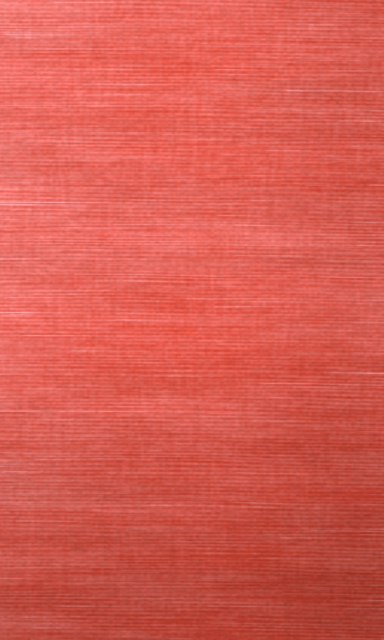
Give the GLSL for this texture, as a Shadertoy shader.

```glsl
// Coral grasscloth: ribbed horizontal weft over a faint warp, with thin pale
// slubs that start sharply and fade out. Stretched value noise sets the dye
// strength, and a soft light falls off toward the lower right.

float hash(vec2 p) {
    return fract(sin(dot(p, vec2(127.1, 311.7))) * 43758.5453);
}

// Smooth value noise in 0..1
float noise(vec2 p) {
    vec2 i = floor(p), f = fract(p);
    f = f * f * (3.0 - 2.0 * f);
    return mix(mix(hash(i), hash(i + vec2(1, 0)), f.x),
               mix(hash(i + vec2(0, 1)), hash(i + vec2(1, 1)), f.x), f.y);
}

// Noise centred on zero
float streak(vec2 p, float along, float across) {
    return noise(p * vec2(along, across) + across * 1.37) - 0.5;
}

// Thin pale threads: each row is cut into lengths, a share of which show
float slubs(vec2 p, float rows, float cuts, float share, float pixel) {
    float row = floor(p.y * rows);
    float run = p.x * cuts + 17.0 * hash(vec2(row, rows));
    vec2 id = vec2(floor(run), row + rows);
    float shown = smoothstep(1.0 - share, 1.0, hash(id));
    float reach = mix(0.3, 0.95, hash(id + 31.7));
    float along = fract(run);
    float span = smoothstep(0.0, 0.05, along) * (1.0 - smoothstep(0.4 * reach, reach, along));
    float offset = mix(0.4, 0.6, hash(vec2(row, rows + 3.0)));
    float dist = abs(fract(p.y * rows) - offset) / rows;
    float thread = 1.0 - smoothstep(0.0002, max(0.0019, pixel), dist);
    return shown * span * thread * (0.5 + 0.6 * noise(vec2(p.x * 45.0, row)));
}

void mainImage(out vec4 fragColor, in vec2 fragCoord) {
    vec2 uv = fragCoord / iResolution.xy;
    vec2 p = fragCoord / iResolution.y;
    float pixel = 1.0 / iResolution.y;

    // Threads sag a little and wander slightly
    vec2 cloth = p;
    cloth.y += 0.005 * uv.x * uv.x + 0.0022 * streak(p, 8.0, 12.0);

    // Dye: soft broad bands, then shorter weft streaks
    float pale = 0.14 + 0.29 * smoothstep(0.0, 0.75, uv.y);
    pale += 0.28 * pow(1.0 - uv.x, 3.0) - 0.06 * smoothstep(0.6, 1.0, uv.x);
    pale += 0.34 * streak(cloth, 3.0, 22.0);
    pale += 0.24 * streak(cloth, 7.0, 55.0);
    pale += 0.28 * streak(cloth, 14.0, 130.0);
    pale += 0.32 * streak(cloth, 24.0, 260.0);

    // Woven ribs, uneven in strength, with warp and grain
    float rib = cos(6.2832 * (cloth.y * 168.0 + 0.9 * streak(cloth, 3.0, 60.0)));
    float ribStrength = 0.4 + 1.2 * noise(cloth * vec2(9.0, 90.0));
    pale += 0.10 * rib * ribStrength;
    pale += 0.16 * streak(cloth, 240.0, 45.0);
    pale += 0.34 * streak(cloth, 210.0, 290.0);

    // Many short faint slubs, fewer long bright ones, most near the sides
    float slub = 0.65 * slubs(cloth, 46.0, 2.2, 0.40, pixel);
    slub += 0.50 * slubs(cloth, 83.0, 3.5, 0.45, pixel);
    slub += 0.42 * slubs(cloth, 127.0, 5.5, 0.50, pixel);
    pale += slub * mix(1.0, 1.4, abs(2.0 * uv.x - 1.0));

    // Light falls off downward and to the right
    float light = 1.0 - 0.18 * smoothstep(0.54, 0.0, uv.y);
    light -= 0.09 * smoothstep(0.5, 1.0, uv.x);
    light += 0.06 * streak(cloth, 4.0, 30.0);
    light += 0.018 * rib * ribStrength + 0.07 * streak(cloth, 150.0, 260.0);

    // Sparse small dark flecks
    light -= 0.05 * smoothstep(0.86, 1.0, noise(cloth * vec2(110.0, 230.0) + 7.0));

    // Shadows keep their warmth: blue fades faster than red
    vec3 warmLight = pow(vec3(light), vec3(1.0, 1.12, 1.25));
    vec3 deepCoral = vec3(0.884, 0.320, 0.262);
    vec3 palePink = vec3(0.958, 0.505, 0.490);
    vec3 color = mix(deepCoral, palePink, clamp(pale, -0.15, 1.45)) * warmLight;
    fragColor = vec4(clamp(color, 0.0, 1.0), 1.0);
}
```
